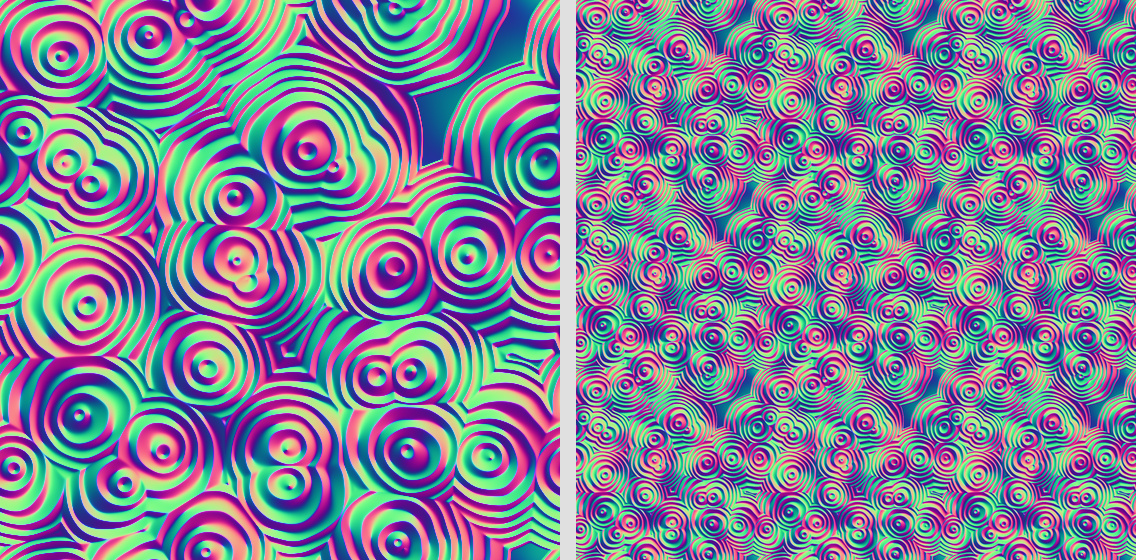
Left: one tile. Right: repeated 3 by 3.
Give the GLSL for this texture map, as a Shadertoy shader.

```glsl
// Tileable ripples: crowded eccentric rings coloured like steep surface normals.

const float TAU = 6.2831853;

vec2 hash2(vec2 p) {
    vec3 q = fract(p.xyx * vec3(0.1031, 0.1030, 0.0973));
    q += dot(q, q.yzx + 33.33);
    return fract((q.xx + q.yz) * q.zy);
}

float cornerSlope(vec2 cell, vec2 offset, float period) {
    float angle = TAU * hash2(mod(cell, period) + period * 3.7).x;
    return dot(vec2(cos(angle), sin(angle)), offset);
}

// Gradient noise that wraps after a whole number of cells
float noise(vec2 uv, float period) {
    vec2 p = uv * period, i = floor(p), f = p - i;
    vec2 u = f * f * f * (f * (f * 6.0 - 15.0) + 10.0), e = vec2(1, 0);
    float low = mix(cornerSlope(i, f, period), cornerSlope(i + e, f - e, period), u.x);
    float high = mix(cornerSlope(i + e.yx, f - e.yx, period),
                     cornerSlope(i + e.xx, f - e.xx, period), u.x);
    return mix(low, high, u.y);
}

// Outward direction (xy) and distance (z) of the nearest ripple, creases softened
vec3 nearestRipple(vec2 uv) {
    const float CELLS = 7.0, CRISPNESS = 500.0;
    vec2 home = floor(uv * CELLS);
    vec3 sum = vec3(0);
    for (int y = -2; y <= 2; y++)
    for (int x = -2; x <= 2; x++) {
        vec2 cell = home + vec2(x, y);
        vec2 id = mod(cell, CELLS);
        vec2 traits = hash2(id + 41.0);
        if (traits.x < 0.3) continue;
        vec2 away = uv - (cell + hash2(id + 7.0)) / CELLS;
        float radius = length(away);
        // The lean turns with the radius, so rings swell into crescents
        float lean = TAU * traits.y + 38.0 * radius;
        float tilt = dot(away, vec2(cos(lean), sin(lean))) / (radius + 0.015);
        float d = radius + 0.009 * tilt + 0.07 * (0.65 - traits.x);
        float weight = exp(CRISPNESS * (0.1 - d));
        sum += weight * vec3(away / (radius + 0.001), 1);
    }
    sum.z = max(sum.z, 1e-35);
    return vec3(sum.xy / sum.z, 0.1 - log(sum.z) / CRISPNESS);
}

void mainImage(out vec4 fragColor, in vec2 fragCoord) {
    vec2 uv = fragCoord / iResolution.xy;

    // Slightly warped distance
    const float REACH = 0.18;
    vec3 ripple = nearestRipple(uv);
    float d = ripple.z + 0.012 * noise(uv, 9.0) + 0.003 * noise(uv, 23.0);

    // Rings grow tighter outwards and end at the flats
    float phase = TAU * d * (29.0 + 55.0 * d);
    float ringed = 1.0 - smoothstep(REACH - 0.003, REACH, d);

    // Sideways drift: crests turn softly through it, troughs flip sharply
    vec2 drift = 1.7 * vec2(noise(uv + 0.37, 7.0), noise(uv + 0.71, 8.0));
    vec2 slope = ripple.xy * cos(phase) + drift * (1.0 + 0.8 * sin(phase));
    slope.y *= 1.2;
    slope = mix(vec2(-0.7, -0.15) + 0.5 * drift, slope, ringed);

    vec3 normal = normalize(vec3(slope, 0.1));
    fragColor = vec4(0.5 + vec3(0.48, 0.48, 0.5) * normal, 1.0);
}
```
